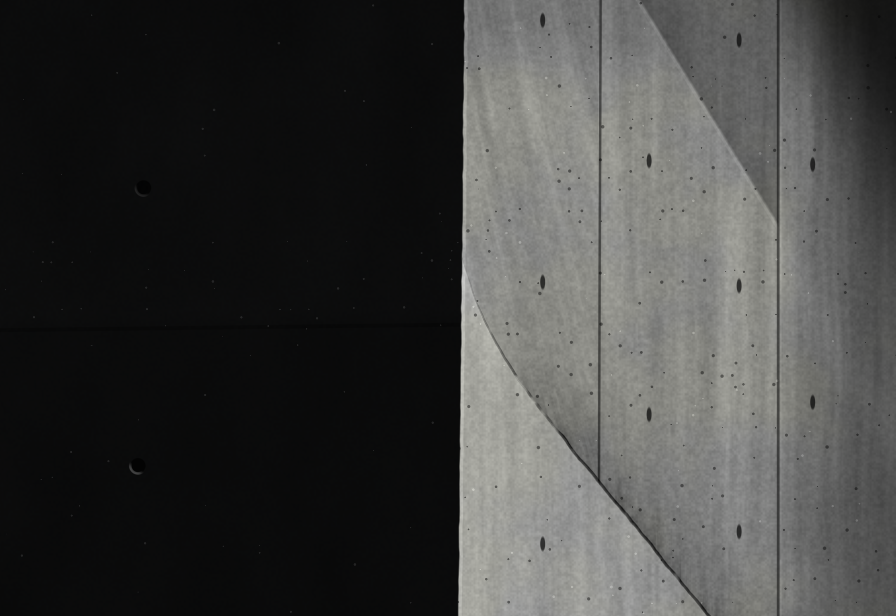
Reproduce this texture procedurally as a WebGL 1 fragment shader.

```glsl
precision highp float;
uniform vec2 u_resolution;

const float ASPECT = 1.4545;
const vec3 DARK_WALL = vec3(0.043, 0.044, 0.045);
const vec3 CONCRETE = vec3(0.535, 0.537, 0.535);
const float CORNER_X = 0.7443;      // foot of the corner between the walls
const float CORNER_LEAN = 0.0095;
const float SEAM_A = 0.9715;
const float SEAM_B = 1.2633;
const float LEDGE_Y = 0.464;        // horizontal joint on the dark wall
const float STREAK_AMOUNT = 0.20;
const float GRAIN_AMOUNT = 0.09;

float hash(vec2 p) {
  vec3 q = fract(vec3(p.xyx) * 0.1031);
  q += dot(q, q.yzx + 33.33);
  return fract((q.x + q.y) * q.z);
}

float noise(vec2 p) {
  vec2 i = floor(p), f = fract(p);
  f = f * f * (3.0 - 2.0 * f);
  return mix(mix(hash(i), hash(i + vec2(1, 0)), f.x),
             mix(hash(i + vec2(0, 1)), hash(i + vec2(1, 1)), f.x), f.y);
}

float fbm(vec2 p) {
  float sum = 0.0, amp = 0.5;
  for (int i = 0; i < 5; i++) {
    sum += amp * noise(p);
    p = p * 2.03 + 17.3;
    amp *= 0.5;
  }
  return sum;
}

// Sparse round dots, one candidate in each grid cell
float specks(vec2 p, float scale, float density, float radius) {
  vec2 cell = floor(p * scale);
  vec2 centre = 0.3 + 0.4 * vec2(hash(cell + 3.1), hash(cell + 8.7));
  float size = radius * (0.5 + hash(cell + 5.3));
  float dot1 = 1.0 - smoothstep(size * 0.4, size, length(fract(p * scale) - centre));
  return dot1 * step(1.0 - density, hash(cell + 1.9));
}

float line(float d, float width, float px) {
  return 1.0 - smoothstep(width, width + 1.5 * px, abs(d));
}

// Recessed tie hole: x is darkness, y is the lit lower rim
vec2 tieHole(vec2 p, float px) {
  float r = length(p);
  float hole = 1.0 - smoothstep(0.011, 0.012 + px, r);
  float rim = line(r - 0.0125, 0.0008, px) * smoothstep(0.1, 0.9, dot(p / max(r, 0.001), vec2(-0.6, -0.8)));
  return vec2(hole, rim);
}

vec3 darkWall(vec2 p, float px) {
  float mottling = fbm(p * vec2(9.0, 5.0));
  float shade = 0.8 + 0.4 * mottling + 0.12 * (noise(p * 260.0) - 0.5);
  shade *= mix(0.9, 1.05, smoothstep(-0.012, 0.03, p.y - LEDGE_Y - 0.012 * p.x));
  shade -= 0.25 * line(p.y - LEDGE_Y - 0.012 * p.x, 0.002, px);
  vec3 col = DARK_WALL * shade;
  float dust = exp(-pow((p.y - 0.51 - 0.05 * p.x) * 18.0, 2.0));
  col += 0.10 * specks(p, 65.0, 0.02 + 0.10 * dust, 0.13);
  vec2 holes = tieHole(p - vec2(0.233, 0.695), px) * vec2(1.0, 0.4)
             + tieHole(p - vec2(0.224, 0.244), px);
  return col * (1.0 - 0.7 * holes.x) + 0.22 * holes.y;
}

vec3 concreteWall(vec2 p, float px) {
  float dx = p.x - CORNER_X - 0.008;
  float lower = 0.485 - 1.215 * dx + 0.089 * exp(-26.0 * dx) - p.y;
  lower = lower * 0.63 + 0.004 * (fbm(p * 35.0) - 0.5);
  float upper = 0.524 * (p.y - 1.0 + 1.625 * (p.x - 1.038));
  float panelA = 1.0 - smoothstep(SEAM_A - px, SEAM_A + px, p.x);
  float panelC = smoothstep(SEAM_B - px, SEAM_B + px, p.x);
  float below = smoothstep(-px, px + 0.002, lower);

  // Run-off streaks, slanting within the first panel
  float slant = panelA * (1.0 - below) * 0.22 * (p.y - 0.6);
  vec2 s = vec2(p.x + slant + 0.012 * noise(p * 5.0), p.y);
  float streak = 0.6 * fbm(s * vec2(38.0, 2.2)) + 0.4 * fbm(s * vec2(110.0, 5.0));
  float cloud = fbm(p * 5.0 + 4.0);
  float shade = 1.0 + STREAK_AMOUNT * 2.0 * (streak - 0.48) + 0.28 * (cloud - 0.48);
  shade += GRAIN_AMOUNT * (noise(p * 300.0) + noise(p * 150.0) - 1.0);

  // Diagonal bands and the stain above the lower one
  shade += below * (0.10 - 0.10 * smoothstep(0.15, 0.45, dx));
  shade += 0.17 * below * exp(-lower * 35.0) * (1.0 - smoothstep(0.02, 0.13, dx));
  float stain = exp(-max(-lower, 0.0) * 13.0) * smoothstep(0.03, 0.16, dx);
  shade -= (1.0 - below) * stain * (0.12 + 0.38 * (1.0 - fbm(s * vec2(70.0, 18.0))) * smoothstep(0.4, 0.6, streak + 0.1));
  float crack = line(lower, 0.0012, px) * smoothstep(0.25, 0.6, noise(p * 60.0) + dx);
  shade -= 0.45 * crack * smoothstep(-0.03, 0.1, dx);
  float aboveUpper = smoothstep(-px, px + 0.002, upper) * (1.0 - panelC);
  shade *= 1.0 - aboveUpper * (0.19 + 0.12 * exp(-upper * 22.0));
  shade += 0.07 * line(upper + 0.003, 0.001, px) * (1.0 - panelC);
  shade += 0.10 * panelC * exp(-pow((upper + 0.02) * 28.0, 2.0));

  // Shadow falling toward the right and the top right corner
  shade *= 1.0 - 0.40 * smoothstep(1.20, ASPECT, p.x);
  float shadow = p.y - 0.87 + 2.2 * (p.x - 1.29) + 0.12 * (cloud - 0.5);
  shade *= 1.0 - 0.74 * panelC * smoothstep(-0.12, 0.42, shadow);
  shade *= 1.0 - 0.12 * smoothstep(0.75, 1.05, p.y);

  // Panel seams
  float seamA = line(p.x - SEAM_A - 0.0035 * p.y, 0.0008, px) * (1.0 - below);
  float seamB = line(p.x - SEAM_B, 0.0010, px);
  shade *= 1.0 - 0.5 * seamA - 0.5 * seamB;
  shade += 0.05 * line(p.x - SEAM_B - 0.004, 0.001, px);

  // Staggered columns of slots, closing up with distance
  for (int i = 0; i < 4; i++) {
    float k = float(i);
    float odd = mod(k, 2.0);
    float gap = 0.425 - 0.013 * k;
    float y = mod(p.y - 0.117 - 0.01 * k - 0.2 * odd + 0.5 * gap, gap) - 0.5 * gap;
    vec2 q = vec2(p.x - 0.881 - 0.186 * k + 0.0133 * k * k, y);
    float slot = 1.0 - smoothstep(0.7, 1.2, length(q / vec2(0.0042, 0.012)));
    shade *= 1.0 - 0.68 * slot;
  }
  shade *= 1.0 - 0.45 * specks(p, 60.0, 0.10, 0.16);
  shade += 0.22 * specks(p + 7.0, 75.0, 0.018, 0.16);
  vec3 tint = mix(vec3(1.0), vec3(1.02, 1.015, 0.95), smoothstep(0.45, 0.65, cloud) * 0.6);
  return CONCRETE * tint * max(shade, 0.08);
}

void main() {
  vec2 p = gl_FragCoord.xy / u_resolution * vec2(ASPECT, 1.0);
  float px = 1.0 / u_resolution.y;
  float corner = p.x - CORNER_X - CORNER_LEAN * p.y + 0.0015 * (noise(vec2(p.y * 70.0, 2.0)) - 0.5);
  vec3 lit = concreteWall(p, px) + 0.08 * line(corner - 0.003, 0.0015, px);
  vec3 col = mix(darkWall(p, px), lit, smoothstep(-px, px, corner));
  gl_FragColor = vec4(clamp(col, 0.0, 1.0), 1.0);
}
```
